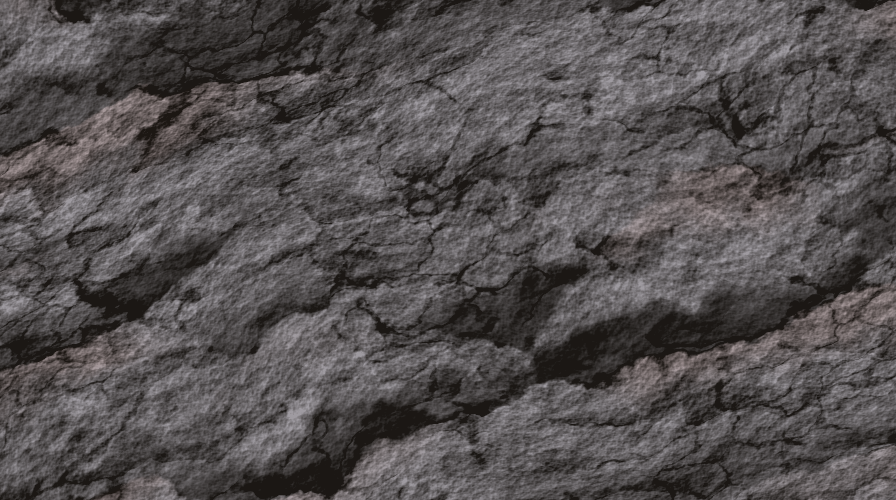
Write a Shadertoy shader that draws this texture.

```glsl
// Weathered rock face: slanting slabs with dark undersides, cracks and rough grain.
// Stretched cellular noise at several scales gives the slabs; a fractal sum of
// cell distances bends their outlines and is lit from above as surface grain.

const vec3 DEEP_SHADOW = vec3(0.15, 0.138, 0.13);
const vec3 PALE_STONE  = vec3(0.54, 0.53, 0.55);
const vec3 EARTH_TINT  = vec3(1.07, 0.98, 0.94);
const float STRATA_ANGLE = 0.40;

vec2 hash2(vec2 p) {
    vec3 q = fract(p.xyx * vec3(0.1031, 0.1030, 0.0973));
    q += dot(q, q.yzx + 33.33);
    return fract((q.xx + q.yz) * q.zy);
}

vec2 rotate(vec2 p, float angle) {
    float c = cos(angle), s = sin(angle);
    return vec2(c * p.x + s * p.y, c * p.y - s * p.x);
}

// Distance to the nearest cell point
float cellDistance(vec2 p) {
    vec2 cell = floor(p);
    float nearest = 4.0;
    for (int y = -1; y <= 1; y++)
    for (int x = -1; x <= 1; x++) {
        vec2 id = cell + vec2(x, y);
        vec2 d = p - id - hash2(id);
        nearest = min(nearest, dot(d, d));
    }
    return sqrt(nearest);
}

// Fractal sum of cell distances, roughly centred on zero
float roughness(vec2 p, int octaves, float gain) {
    float sum = 0.0, amplitude = 1.0;
    for (int i = 0; i < octaves; i++) {
        sum += amplitude * (cellDistance(p) - 0.45);
        p = rotate(p, 0.7) * 2.03 + 7.3;
        amplitude *= gain;
    }
    return sum;
}

// Slow variation from layered sines, about -1 to 1
float swell(vec2 p) {
    return 0.5 * sin(p.x + 1.7 * sin(p.y * 0.8))
         + 0.3 * sin(p.y * 1.9 - p.x * 0.7 + 2.0)
         + 0.2 * sin(p.x * 2.7 + p.y * 2.3 + 4.0);
}

// Slabs: x = dark underside, y = crack between slabs, z = sheltered upper part
vec3 slabs(vec2 p, float wobble, float softness, float crackWidth) {
    vec2 cell = floor(p);
    float first = 8.0, second = 8.0, total = 0.0;
    vec2 shade = vec2(0.0);
    for (int y = -1; y <= 1; y++)
    for (int x = -1; x <= 1; x++) {
        vec2 id = cell + vec2(x, y);
        vec2 d = p - id - hash2(id);
        float dist = dot(d, d);
        second = min(second, max(first, dist));
        first = min(first, dist);
        float depth = mix(0.2, 1.0, hash2(id + 41.0).x);
        float height = d.y + 0.25 * d.x + wobble;
        float underside = depth * (1.0 - smoothstep(-0.25 - softness, -0.25 + softness, height));
        float shelter = smoothstep(0.1, 0.5, height);
        float weight = exp(-75.0 * dist);
        shade += weight * vec2(underside, shelter);
        total += weight;
    }
    shade /= total;
    float crack = 1.0 - smoothstep(0.2 * crackWidth, crackWidth, sqrt(second) - sqrt(first));
    return vec3(shade.x, crack, shade.y);
}

// Surface grain lit from above by comparing two nearby heights
float litGrain(vec2 p, vec2 stretch, float stepSize) {
    vec2 towardLight = stepSize * vec2(-0.4, 0.92);
    return roughness(p * stretch, 5, 0.53)
         - roughness((p + towardLight) * stretch, 5, 0.53);
}

void mainImage(out vec4 fragColor, in vec2 fragCoord) {
    vec2 p = fragCoord / iResolution.y;

    // Strata coordinates, bent gently and then jagged
    vec2 strata = rotate(p, STRATA_ANGLE);
    strata.y += 0.05 * swell(p * 3.2 + 1.0);
    float jag = roughness(strata * vec2(5.0, 8.0), 5, 0.52);
    float jagAcross = roughness(strata * vec2(6.0, 9.0) + 31.0, 5, 0.52);
    vec2 bent = strata + vec2(0.07 * jagAcross, 0.045 * jag);

    // Large slabs, ledges and small chips
    vec3 large = slabs(bent * vec2(1.75, 4.3) + vec2(3.4, 8.2), 0.2 * jagAcross, 0.17, 0.06);
    vec3 ledge = slabs(rotate(bent, -0.12) * vec2(3.8, 9.0) + 17.0, 0.25 * jag, 0.14, 0.09);
    vec3 chip = slabs(rotate(bent, 0.15) * vec2(8.0, 17.0) + 53.0, 0.25 * jagAcross, 0.12, 0.13);

    // Add up light and shadow; cracks open only in some places
    float broken = smoothstep(0.0, 0.18, jagAcross);
    float splintered = smoothstep(0.05, 0.25, swell(p * 7.0 + 3.0));
    float tone = 0.418 + 0.045 * swell(p * 5.0 + 6.0);
    tone -= 0.27 * large.x + 0.16 * ledge.x + 0.09 * chip.x;
    tone -= broken * (0.22 * large.y + 0.18 * ledge.y);
    tone -= 0.14 * splintered * chip.y;
    float lit = 1.0 - 0.55 * large.x;
    tone += 0.9 * lit * litGrain(strata, vec2(10.0, 14.0), 0.0035);

    // Fine mineral speckle, and pale bloom in ragged patches
    tone += 0.11 * lit * roughness(strata * vec2(75.0, 100.0) + 5.0, 2, 0.8);
    float patches = roughness(p * 6.5 + 12.0, 5, 0.75);
    tone += 0.11 * lit * smoothstep(0.15, 0.6, patches);

    // Stone colour, with brown earth in sheltered hollows
    float level = clamp((tone - 0.14) / 0.40, -0.12, 1.2);
    vec3 color = mix(DEEP_SHADOW, PALE_STONE, level);
    float earth = large.z * smoothstep(-0.3, 0.5, swell(p * 4.0));
    color *= mix(vec3(1.0), EARTH_TINT, 0.1 + 0.7 * earth);
    fragColor = vec4(max(color, 0.0), 1.0);
}
```
